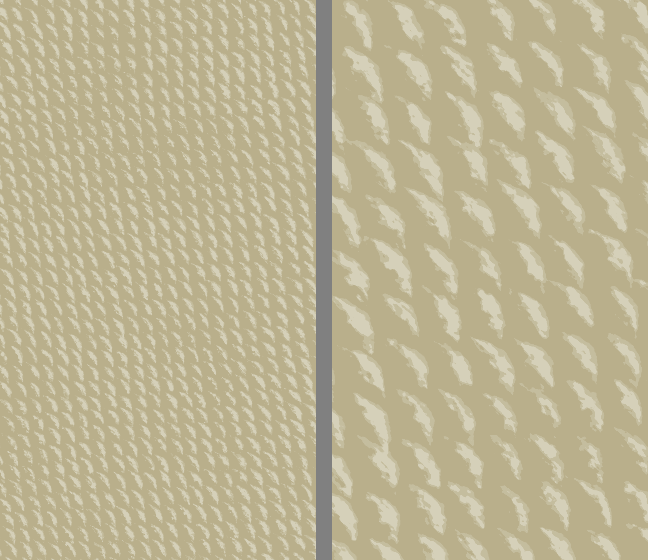
Left: the whole. Right: its middle third, enlarged.
Reproduce this texture procedurally as a Shadertoy shader.

```glsl
const vec3 BASE = vec3(0.725, 0.685, 0.545);
const vec3 SHEEN = vec3(0.770, 0.740, 0.618);
const vec3 LIGHT = vec3(0.835, 0.815, 0.725);

// Lattice steps, in canvas heights
const vec2 ROW_STEP = vec2(0.0272, 0.0010);
const vec2 COLUMN_STEP = vec2(0.0034, -0.0288);

float hash(vec2 p) {
    return fract(sin(dot(p, vec2(127.1, 311.7))) * 43758.5453);
}

float noise(vec2 p) {
    vec2 i = floor(p), f = fract(p);
    f = f * f * (3.0 - 2.0 * f);
    return mix(mix(hash(i), hash(i + vec2(1.0, 0.0)), f.x),
               mix(hash(i + vec2(0.0, 1.0)), hash(i + vec2(1.0, 1.0)), f.x), f.y);
}

float fbm(vec2 p) {
    float sum = 0.0, gain = 0.5;
    for (int i = 0; i < 3; i++) {
        sum += gain * noise(p);
        p = p * 2.03 + 17.3;
        gain *= 0.5;
    }
    return sum / 0.875;
}

// Along and across coordinates relative to a tilted axis
vec2 alongAcross(vec2 p, float angle) {
    vec2 axis = vec2(cos(angle), sin(angle));
    return vec2(dot(p, axis), dot(p, vec2(-axis.y, axis.x)));
}

// Signed depth inside a tapered crescent, ragged on its lower left side
float crescent(vec2 p, float halfLength, float halfWidth, float bend, float grain) {
    float u = p.x / halfLength;
    float v = p.y + bend * (u * u - 0.35);
    float taper = (1.0 - u * u) * (1.0 + 0.35 * u);
    float ragged = mix(0.35, 1.0, smoothstep(halfWidth, -halfWidth, v));
    return halfWidth * taper - abs(v) + grain * ragged - 0.0006 * u * u;
}

// Deepest crescent among the neighbouring lattice cells
float ridgeField(vec2 p, mat2 lattice, float wear, float grain) {
    vec2 cell = floor(inverse(lattice) * p);
    float depth = -1.0;
    for (int y = -1; y <= 1; y++) {
        for (int x = -1; x <= 1; x++) {
            vec2 id = cell + vec2(x, y);
            vec2 jitter = vec2(hash(id), hash(id + 41.7)) - 0.5;
            vec2 center = lattice * (id + 0.5 + 0.14 * jitter);
            float size = hash(id + 83.1);
            float angle = -0.95 + 0.16 * (hash(id + 12.9) - 0.5);
            float halfWidth = mix(0.0046, 0.0058, size) * (1.0 - 0.22 * wear);
            float halfLength = mix(0.0190, 0.0220, size) * (1.0 - 0.12 * wear);
            vec2 local = alongAcross(p - center, angle);
            depth = max(depth, crescent(local, halfLength, halfWidth, 0.0056, grain));
        }
    }
    return depth;
}

void mainImage(out vec4 fragColor, in vec2 fragCoord) {
    vec2 p = fragCoord / iResolution.y;
    float pixel = 1.0 / iResolution.y;

    // Slow drift bends the rows
    vec2 drift = vec2(noise(p * 5.0), noise(p * 5.0 + 31.0)) - 0.5;
    vec2 q = p + 0.018 * drift;

    // Broad worn patches, fine flaking and flecks
    float wear = smoothstep(0.45, 0.85, fbm(p * 5.5 + 9.0));
    vec2 flake = alongAcross(p, -0.75);
    float grain = (fbm(flake * vec2(190.0, 310.0)) - 0.5) * mix(0.011, 0.015, wear);
    float fleck = (noise(flake * vec2(330.0, 520.0) + 5.0) - 0.5) * 0.003;

    float depth = ridgeField(q, mat2(ROW_STEP, COLUMN_STEP), wear, grain);

    // Soft rim around the brighter crest
    float rim = smoothstep(-0.6 * pixel, 0.6 * pixel, depth);
    float crest = smoothstep(-0.7 * pixel, 0.7 * pixel, depth + fleck - 0.0020);
    vec3 color = mix(BASE, SHEEN, rim);
    color = mix(color, LIGHT, crest * rim);
    fragColor = vec4(color, 1.0);
}
```
